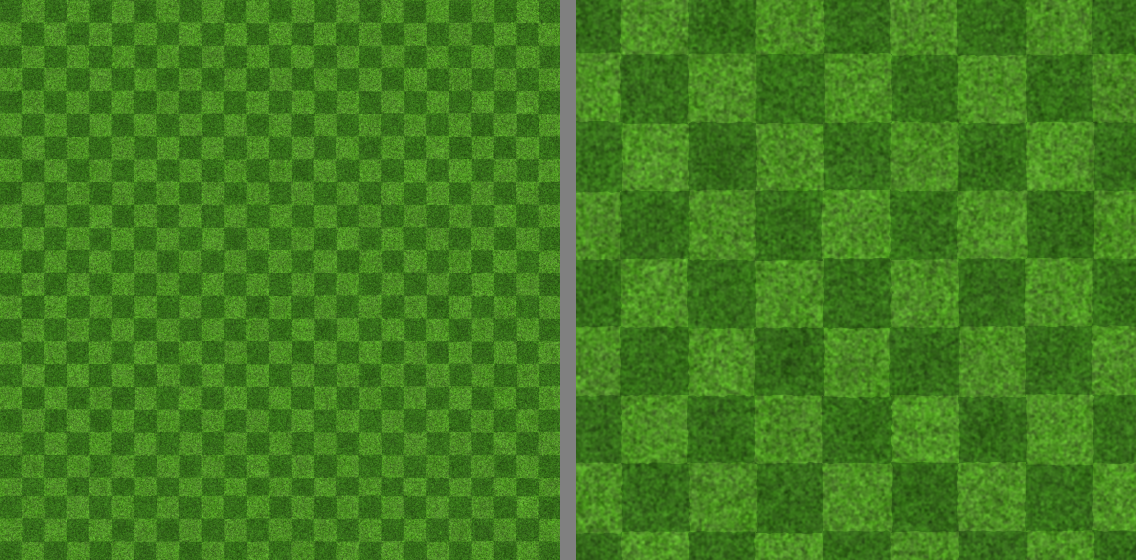
Left: the whole. Right: its middle third, enlarged.
Reproduce this pattern procedurally as a WebGL 1 fragment shader.

```glsl
precision highp float;

// Checkerboard lawn: about 25 by 25 mown squares in two greens.
// Tile edges wander slightly, one row is short, and the grass is layered
// value noise stretched along several blade directions.

uniform vec2 u_resolution;

const vec2 TILE_SIZE = vec2(0.04014, 0.04063);
const float FIRST_COLUMN_CUT = 0.027;    // tiles hidden past the left edge
const float SHORT_ROW_TOP = 0.853;       // measured down from the top
const float SHORT_ROW_HEIGHT = 0.0325;
const float SHORT_ROW_LOSS = 0.2;        // missing part of that row, in tiles
const float EDGE_WANDER = 0.04;
const float EDGE_FRAY = 0.03;

const vec3 DARK_GRASS = vec3(0.211, 0.427, 0.101);
const vec3 LIGHT_GRASS = vec3(0.304, 0.552, 0.144);
const vec3 DRY_TINT = vec3(0.05, -0.01, 0.07);

float hash(vec2 p) {
  vec3 q = fract(vec3(p.xyx) * 0.1031);
  q += dot(q, q.yzx + 33.33);
  return fract((q.x + q.y) * q.z);
}

float valueNoise(vec2 p) {
  vec2 cell = floor(p);
  vec2 f = fract(p);
  f = f * f * (3.0 - 2.0 * f);
  float low = mix(hash(cell), hash(cell + vec2(1.0, 0.0)), f.x);
  float high = mix(hash(cell + vec2(0.0, 1.0)), hash(cell + 1.0), f.x);
  return mix(low, high, f.y);
}

// Short strokes in three directions, centred on zero.
float bladeGrain(vec2 uv) {
  float sum = 0.0;
  for (int i = 0; i < 3; i++) {
    float layer = float(i);
    float angle = 0.5 + layer * 1.05;
    vec2 along = vec2(cos(angle), sin(angle));
    vec2 across = vec2(-along.y, along.x);
    vec2 p = vec2(dot(uv, along) * 350.0, dot(uv, across) * 620.0);
    sum += valueNoise(p + 900.0 + layer * 57.0) - 0.5;
  }
  return sum / 3.0;
}

// Canvas position to tile units, counted from the top left.
vec2 tileCoordinates(vec2 uv) {
  float down = 1.0 - uv.y;
  float past = clamp((down - SHORT_ROW_TOP) / SHORT_ROW_HEIGHT, 0.0, 1.0);
  return vec2(uv.x, down) / TILE_SIZE
       + vec2(FIRST_COLUMN_CUT, past * SHORT_ROW_LOSS);
}

// Moves each edge of each tile by a small random amount.
vec2 wanderEdges(vec2 p, float amount) {
  vec2 tile = floor(p);
  vec2 edge = floor(p + 0.5);
  float shiftX = hash(vec2(edge.x, tile.y) + 11.0) - 0.5;
  float shiftY = hash(vec2(tile.x, edge.y) + 83.0) - 0.5;
  return p + amount * vec2(shiftX, shiftY);
}

// Alternates +1 and -1 with a smooth crossing at each whole number.
float alternate(float x, float halfPixel) {
  float side = 1.0 - 2.0 * mod(floor(x), 2.0);
  float toEdge = min(fract(x), 1.0 - fract(x));
  return side * clamp(toEdge / halfPixel, 0.0, 1.0);
}

float lightTile(vec2 p, vec2 halfPixel) {
  return 0.5 - 0.5 * alternate(p.x, halfPixel.x) * alternate(p.y, halfPixel.y);
}

// Soft patch of shade in the middle of a tile, of random strength.
float tileShade(vec2 p) {
  vec2 fromCentre = fract(p) - 0.5;
  float patchMask = 1.0 - smoothstep(0.1, 0.5, length(fromCentre));
  float strength = hash(floor(p) + 29.0);
  return patchMask * strength * strength;
}

void main() {
  vec2 uv = gl_FragCoord.xy / u_resolution;
  vec2 halfPixel = 0.5 / (u_resolution * TILE_SIZE);

  // Checker layout with frayed, uneven edges
  vec2 fray = vec2(valueNoise(uv * 330.0), valueNoise(uv * 330.0 + 400.0)) - 0.5;
  vec2 p = wanderEdges(tileCoordinates(uv), EDGE_WANDER) + EDGE_FRAY * fray;
  float light = lightTile(p, halfPixel);
  vec3 color = mix(DARK_GRASS, LIGHT_GRASS, light);

  // Uneven mowing: tile tone, centre shade and broad drift
  float tone = 0.04 * (hash(floor(p) + 5.0) - 0.5);
  float drift = 0.04 * (valueNoise(uv * 45.0) - 0.5);
  color *= 1.01 + tone + drift - 0.08 * tileShade(p);

  // Blades, with fine specks and dry flecks
  float speck = valueNoise(uv * 680.0 + 210.0) - 0.5;
  float grain = 0.76 * bladeGrain(uv) + 0.18 * speck;
  color *= 1.0 + grain;
  float dryness = valueNoise(uv * 450.0 + 130.0) - 0.5
                + 0.4 * (valueNoise(uv * 60.0 + 90.0) - 0.5);
  color += DRY_TINT * dryness * mix(0.5, 1.0, light);

  gl_FragColor = vec4(clamp(color, 0.0, 1.0), 1.0);
}
```
